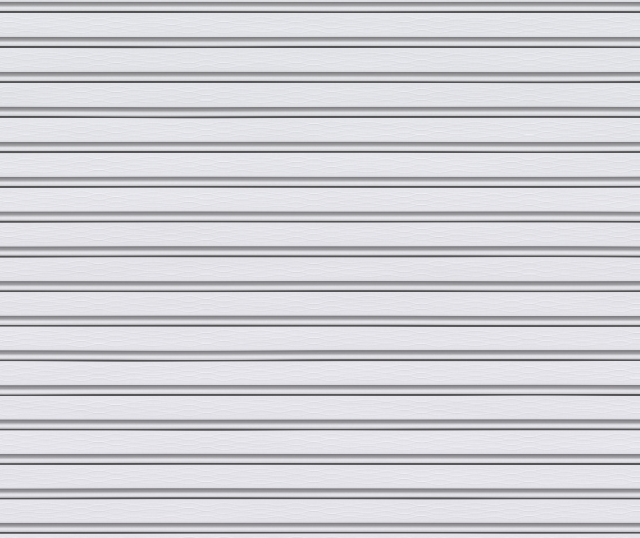
Write a Shadertoy shader that draws this texture.

```glsl
// Pale metal roller shutter: horizontal slats with grooves and embossed wavy lattice.

const vec3 PANEL = vec3(0.892, 0.892, 0.912);
const vec3 GROOVE_DARK = vec3(0.50, 0.495, 0.51);
const vec3 GROOVE_SOFT = vec3(0.605, 0.60, 0.615);
const vec3 LIP_SHADE = vec3(0.69, 0.69, 0.70);
const vec3 LIP_LIGHT = vec3(0.885, 0.885, 0.905);
const vec3 SEAM = vec3(0.30, 0.295, 0.305);
const float TAU = 6.2831853;

float hash(vec2 p) {
    vec3 q = fract(vec3(p.xyx) * 0.1031);
    q += dot(q, q.yzx + 33.33);
    return fract((q.x + q.y) * q.z);
}

float noise(vec2 p) {
    vec2 i = floor(p), f = fract(p);
    f = f * f * (3.0 - 2.0 * f);
    vec2 e = vec2(0.0, 1.0);
    return mix(mix(hash(i), hash(i + e.yx), f.x),
               mix(hash(i + e.xy), hash(i + e.yy), f.x), f.y);
}

// Smooth step at an edge, softened by the given width
float edge(float at, float t, float soft) {
    return smoothstep(at - soft, at + soft, t);
}

// Slat number at a depth from the top; slats narrow slightly downwards
float slatCoord(float depth) {
    const float pitch = 0.0652, shrink = 0.000045, start = 0.0225;
    return (pitch - sqrt(pitch * pitch - 4.0 * shrink * (depth - start))) / (2.0 * shrink);
}

// Lit side minus shaded side of thin ridges that weave into long diamonds
float emboss(vec2 p, float slat) {
    float relief = 0.0;
    for (int i = 0; i < 6; i++) {
        float k = float(i);
        float side = mod(k, 2.0) * 2.0 - 1.0;
        float swell = 0.75 + 0.25 * cos(TAU * (p.x / 0.2 + 0.1));
        float wave = side * 0.042 * swell * sin(TAU * p.x / 0.0667);
        float drift = 0.025 * (noise(vec2(p.x * 14.0 + slat * 3.7, k * 5.0)) - 0.5);
        float d = (p.y - (0.17 + 0.078 * k + wave + drift)) / 0.021;
        float strength = 0.5 + 0.7 * noise(vec2(p.x * 22.0, k + slat * 9.0));
        relief -= d * exp(-d * d) * strength;
    }
    return relief;
}

// Colour across one slat: panel, recessed groove, rounded lip
vec3 slatProfile(float t, float soft) {
    vec3 groove = mix(GROOVE_DARK, GROOVE_SOFT, smoothstep(0.72, 0.80, t));
    vec3 lip = mix(LIP_SHADE, LIP_LIGHT, smoothstep(0.81, 0.88, t));
    lip = mix(lip, LIP_SHADE * 1.12, smoothstep(0.91, 0.97, t));
    vec3 panel = PANEL * (1.0 - 0.05 * smoothstep(0.64, 0.71, t));
    vec3 color = mix(panel, groove, edge(0.71, t, soft));
    return mix(color, lip, edge(0.81, t, soft));
}

void mainImage(out vec4 fragColor, in vec2 fragCoord) {
    vec2 uv = fragCoord / iResolution.y;
    float pitchCoord = slatCoord(1.0 - uv.y);
    float soft = 0.5 / (iResolution.y * 0.0646);

    // Slight waviness of each seam
    float nearestSeam = floor(pitchCoord + 0.5);
    pitchCoord += 0.018 * (noise(vec2(uv.x * 3.0, nearestSeam * 7.3 + 40.0)) - 0.5);
    float slat = floor(pitchCoord);
    float t = fract(pitchCoord);

    vec3 color = slatProfile(t, soft);

    // Embossed lattice on the flat panel
    float panelMask = edge(0.09, t, 0.03) * (1.0 - edge(0.65, t, 0.03));
    color += 0.045 * panelMask * emboss(vec2(uv.x, t), slat + 2.0);

    // Dark seam with uneven depth, wrapping over the slat boundary
    float seamDist = min(t, 1.0 - t);
    float seamWidth = 0.022 + 0.008 * noise(vec2(uv.x * 5.0, nearestSeam * 3.1 + 20.0));
    float seam = 1.0 - edge(seamWidth, seamDist, soft);
    color = mix(color, SEAM, seam * 0.95);

    // Wear: per-slat tone, faint streaks, fine grain
    float tone = 0.012 * (hash(vec2(slat + 5.0, 2.0)) - 0.5);
    float streak = 0.014 * (noise(vec2(uv.x * 6.0, pitchCoord * 8.0 + 30.0)) - 0.5);
    float grain = 0.012 * (noise(uv * 420.0) - 0.5);
    color *= 1.0 + tone + streak + grain;

    // Neutral above, faintly violet below
    color *= mix(vec3(0.995, 1.0, 0.997), vec3(1.002, 0.998, 1.004), 1.0 - uv.y);

    fragColor = vec4(clamp(color, 0.0, 1.0), 1.0);
}
```
